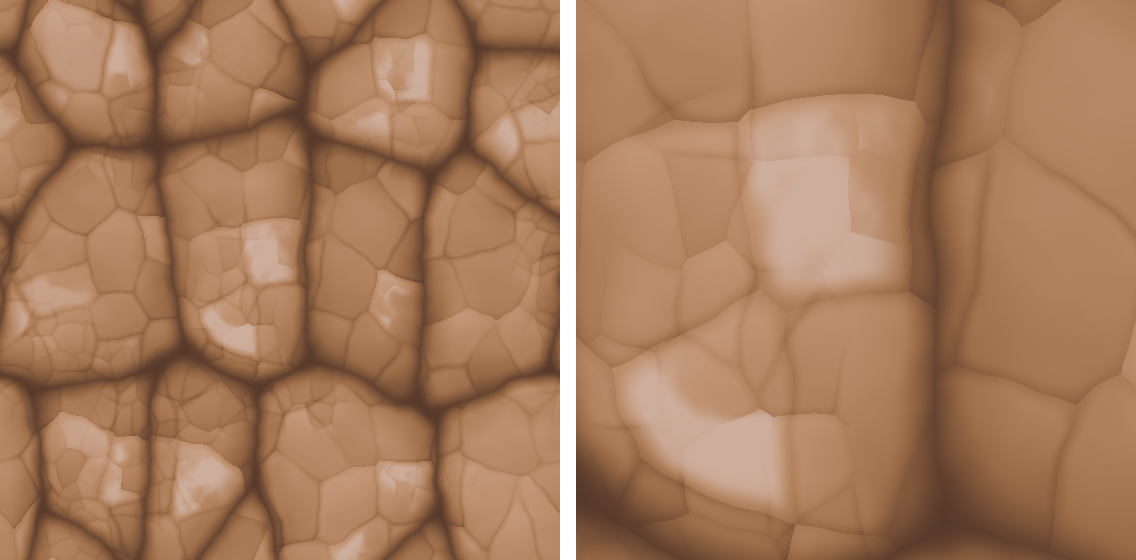
Left, the full canvas; right, a detail of the centre.
Give the GLSL for this texture, as a Shadertoy shader.

```glsl
struct Cell { vec2 id; vec2 local; float border; };

vec2 hash2(vec2 p) {
    return fract(sin(vec2(dot(p, vec2(127.1, 311.7)), dot(p, vec2(269.5, 183.3)))) * 43758.5);
}

vec2 wrapCell(vec2 cell, vec2 repeats) {
    return floor(mod(cell + 0.5, repeats));
}

// Value noise that wraps after a whole number of repeats
float noise(vec2 uv, float repeats, float seed) {
    vec2 p = uv * repeats;
    vec2 i = floor(p);
    vec2 f = p - i;
    f = f * f * (3.0 - 2.0 * f);
    vec2 n = vec2(repeats);
    float a = hash2(wrapCell(i, n) + seed).x;
    float b = hash2(wrapCell(i + vec2(1, 0), n) + seed).x;
    float c = hash2(wrapCell(i + vec2(0, 1), n) + seed).x;
    float d = hash2(wrapCell(i + vec2(1, 1), n) + seed).x;
    return mix(mix(a, b, f.x), mix(c, d, f.x), f.y);
}

float fbm(vec2 uv, float repeats, float seed) {
    float sum = 0.0;
    float weight = 0.53;
    for (int k = 0; k < 4; k++) {
        sum += weight * noise(uv, repeats, seed);
        repeats *= 2.0;
        weight *= 0.5;
    }
    return sum;
}

// Wrapping Voronoi cells; a smooth minimum rounds their corners
Cell voronoi(vec2 uv, vec2 repeats, float jitter, float sharpness, float seed) {
    vec2 p = uv * repeats;
    vec2 base = floor(p);
    vec2 nearest = vec2(0.0);
    vec2 owner = vec2(0.0);
    float best = 1e3;
    for (int y = -1; y <= 1; y++)
    for (int x = -1; x <= 1; x++) {
        vec2 cell = base + vec2(x, y);
        vec2 r = cell + 0.5 + jitter * (hash2(wrapCell(cell, repeats) + seed) - 0.5) - p;
        float d = dot(r, r);
        if (d < best) {
            best = d;
            nearest = r;
            owner = cell;
        }
    }
    float sum = 0.0;
    for (int y = -2; y <= 2; y++)
    for (int x = -2; x <= 2; x++) {
        if (x == 0 && y == 0) continue;
        vec2 cell = owner + vec2(x, y);
        vec2 r = cell + 0.5 + jitter * (hash2(wrapCell(cell, repeats) + seed) - 0.5) - p;
        sum += exp(-sharpness * dot(0.5 * (r + nearest), normalize(r - nearest)));
    }
    return Cell(wrapCell(owner, repeats), -nearest, -log(sum) / sharpness);
}

vec3 clayRamp(float tone) {
    vec3 clay[6] = vec3[6](
        vec3(0.37, 0.24, 0.18), vec3(0.50, 0.34, 0.23), vec3(0.61, 0.42, 0.28),
        vec3(0.69, 0.50, 0.36), vec3(0.75, 0.57, 0.44), vec3(0.79, 0.65, 0.56));
    float t = clamp(tone, 0.0, 1.0) * 5.0;
    int i = min(int(t), 4);
    return mix(clay[i], clay[i + 1], t - float(i));
}

void mainImage(out vec4 fragColor, in vec2 fragCoord) {
    vec2 uv = fragCoord / iResolution.xy;

    // Hand-drawn wobble of all outlines
    vec2 wobble = vec2(fbm(uv, 7.0, 3.0), fbm(uv, 7.0, 41.0)) - 0.5;
    vec2 ripple = vec2(noise(uv, 34.0, 8.0), noise(uv, 34.0, 59.0)) - 0.5;
    vec2 p = uv + 0.045 * wobble + 0.005 * ripple;

    // Large rocks, each broken into its own facets and chips
    Cell rock = voronoi(p, vec2(4, 3), 0.8, 17.0, 5.0);
    vec2 rockRand = hash2(rock.id + 23.0);
    Cell facet = voronoi(p + rockRand, vec2(10, 9), 0.85, 26.0, 11.0);
    Cell chip = voronoi(p + rockRand.yx, vec2(21, 19), 0.85, 26.0, 31.0);
    vec2 facetRand = hash2(facet.id + 67.0);
    float chipRand = hash2(chip.id + 83.0).x;
    float chipped = smoothstep(0.5, 0.66, noise(uv, 7.0, 19.0));

    // Planes of light on the facets
    float strokes = fbm(p + 0.02 * facetRand, 13.0, 71.0) - 0.5;
    float tone = 0.69 + 0.08 * (rockRand.x - 0.5) + 0.10 * rock.local.y;
    tone += 0.24 * (facetRand.x - 0.5) + 0.20 * strokes;
    tone += 0.13 * dot(facet.local, vec2(-0.4, 0.9));
    tone += chipped * (0.16 * (chipRand - 0.5) + 0.08 * chip.local.y);

    // Thin seams that fade in and out
    float fade = mix(0.35, 1.0, smoothstep(0.25, 0.7, noise(uv, 15.0, 29.0)));
    tone -= 0.21 * fade * (1.0 - smoothstep(-0.03, 0.08, facet.border));
    tone -= 0.13 * fade * chipped * (1.0 - smoothstep(-0.03, 0.11, chip.border));

    // Rounded flanks and deep crevices
    float flank = 1.0 - smoothstep(0.0, 0.28, rock.border);
    tone -= flank * (0.12 + 0.22 * facetRand.y);
    tone = mix(0.03, tone, smoothstep(-0.03, 0.09, rock.border));
    vec3 color = clayRamp(tone);
    color *= mix(0.86, 1.0, smoothstep(-0.06, 0.03, rock.border));

    // Pale worn patches on a few raised facets
    float worn = smoothstep(0.84, 0.92, facetRand.x) * smoothstep(0.02, 0.14, facet.border);
    worn *= smoothstep(0.05, 0.2, rock.border) * smoothstep(-0.10, 0.12, strokes + 0.2 * (chipRand - 0.5));
    color = mix(color, vec3(0.82, 0.71, 0.66), 0.75 * worn);

    fragColor = vec4(color, 1.0);
}
```
